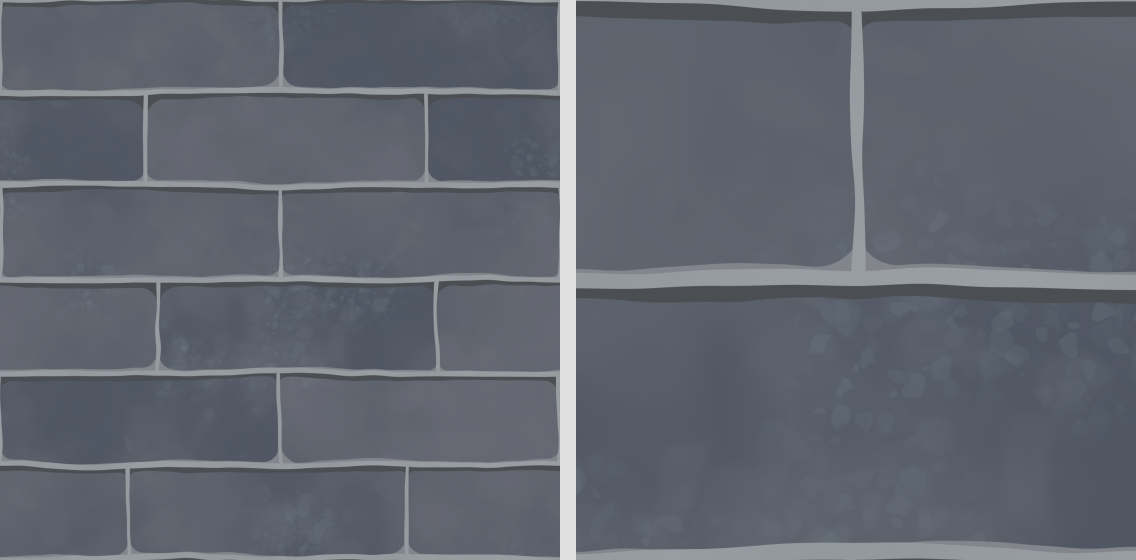
Left, the full canvas; right, a detail of the centre.
Reproduce this texture procedurally as a Shadertoy shader.

```glsl
// Painted slate brick wall: six staggered courses of two long bricks, tiling at the canvas edges.
// Warped cells give wavy mortar; rounded faces leave a shadow above and a pale bevel below.
// Periodic noise and scattered dabs mottle each face.

float hash(vec2 p) {
    vec3 q = fract(p.xyx * vec3(.1031, .1030, .0973));
    q += dot(q, q.yzx + 33.33);
    return fract((q.x + q.y) * q.z);
}

// Value noise at frequency f, periodic over the 6 by 6 wall
float noise(vec2 p, float f, float seed) {
    vec2 i = floor(p * f), u = fract(p * f);
    u = u * u * (3. - 2. * u);
    vec2 a = mod(i, 6. * f) + seed, b = mod(i + 1., 6. * f) + seed;
    return mix(mix(hash(a), hash(vec2(b.x, a.y)), u.x),
               mix(hash(vec2(a.x, b.y)), hash(b), u.x), u.y);
}

float fbm(vec2 p, float f, float seed) {
    float sum = 0., amp = .53;
    for (int i = 0; i < 4; i++) {
        sum += amp * noise(p, f, seed + 17. * float(i));
        f *= 2.;
        amp *= .5;
    }
    return sum;
}

// Irregular round brush dabs, one per grid cell of frequency f
float dabs(vec2 p, float f, float softness, float seed) {
    vec2 bend = vec2(noise(p, f * 2., seed + 3.), noise(p, f * 2., seed + 8.)) - .5;
    vec2 g = p * f + .5 * bend;
    float cover = 0.;
    for (int j = -1; j <= 1; j++)
    for (int i = -1; i <= 1; i++) {
        vec2 cell = floor(g) + vec2(i, j);
        vec2 id = mod(cell, 6. * f) + seed;
        vec2 centre = cell + .15 + .7 * vec2(hash(id + 5.3), hash(id + 9.7));
        float radius = mix(.15, .6, hash(id + 2.1));
        float dab = 1. - smoothstep(radius * (1. - softness), radius, length(g - centre));
        cover += (1. - cover) * dab * .7 * hash(id + 13.9);
    }
    return cover;
}

// Slate surface: tone runs from dark blue (0) to pale violet grey (1)
vec3 slate(vec2 p, float tone) {
    float cloud = fbm(p, 1., 31.);
    float shade = clamp(tone + 1.1 * (cloud - .5) + .25 * (dabs(p, 2., .5, 71.) - .25), 0., 1.);
    vec3 colour = mix(vec3(.315, .342, .39), vec3(.36, .385, .42), smoothstep(0., .5, shade));
    colour = mix(colour, vec3(.398, .408, .447), smoothstep(.4, 1., shade));

    // Pale blue chips gather in loose clusters
    float cluster = smoothstep(.5, .78, fbm(p, 1., 113.));
    float chips = .55 * dabs(p, 5., .45, 151.) + .5 * dabs(p, 11., .3, 191.);
    colour = mix(colour, vec3(.45, .49, .535), .75 * cluster * chips);
    return colour + .012 * (fbm(p, 4., 223.) - .5);
}

float roundedBox(vec2 p, vec2 halfSize, float radius) {
    vec2 q = abs(p) - halfSize + radius;
    return length(max(q, 0.)) + min(max(q.x, q.y), 0.) - radius;
}

void mainImage(out vec4 fragColor, in vec2 fragCoord) {
    const float jointShift[6] = float[6](0., 1.55, 0., 1.68, 0., 1.375);
    const float tones[12] = float[12](.58, .16, .72, .12, .5, .62, .28, .68, .18, .86, .52, .5);

    // One unit is a course height; y runs downward
    vec2 uv = fragCoord / iResolution.xy;
    vec2 p = 6. * vec2(uv.x, 1. - uv.y);
    float aa = 4.5 / min(iResolution.x, iResolution.y);

    // Hand-drawn waviness of the joints
    vec2 w = p + vec2(0., .012);
    w.x += .045 * (noise(p, 1.5, 5.) - .5) + .025 * (noise(p, 4., 11.) - .5);
    w.y += .055 * (noise(p, 1., 19.) - .5) + .016 * (noise(p, 4., 23.) - .5);

    // Brick cell and position inside it
    int row = int(mod(floor(w.y), 6.));
    float x = w.x - jointShift[row];
    int column = int(mod(floor(x / 3.), 2.));
    vec2 local = vec2(mod(x, 3.), fract(w.y));

    // Face over its shadow (top) and bevel (bottom)
    float radius = .06 + .15 * noise(p, 1., 41.);
    float face = roundedBox(local - vec2(1.5, .514), vec2(1.492, .442), radius);
    face += .028 * (noise(p, 2., 47.) - .5) + .012 * (noise(p, 7., 53.) - .5);
    vec3 rim = mix(vec3(.295, .305, .325), vec3(.51, .52, .55), step(.5, local.y));
    vec3 colour = mix(slate(p, tones[row * 2 + column]), rim, smoothstep(-aa, aa, face));

    // Mortar: thin upright joints and thicker bed joints
    float sideGap = min(local.x, 3. - local.x) - .015 - .011 * noise(p, 3., 61.);
    float topGap = local.y - .02 - .01 * noise(p, 3., 67.);
    float bottomGap = 1. - local.y - .025 - .016 * noise(p, 2., 73.);
    float gap = min(sideGap, min(topGap, bottomGap));
    vec3 mortar = vec3(.59, .61, .63) + .04 * (fbm(p, 2., 83.) - .5);
    colour = mix(mortar, colour, smoothstep(-aa, aa, gap));

    fragColor = vec4(colour, 1.);
}
```
